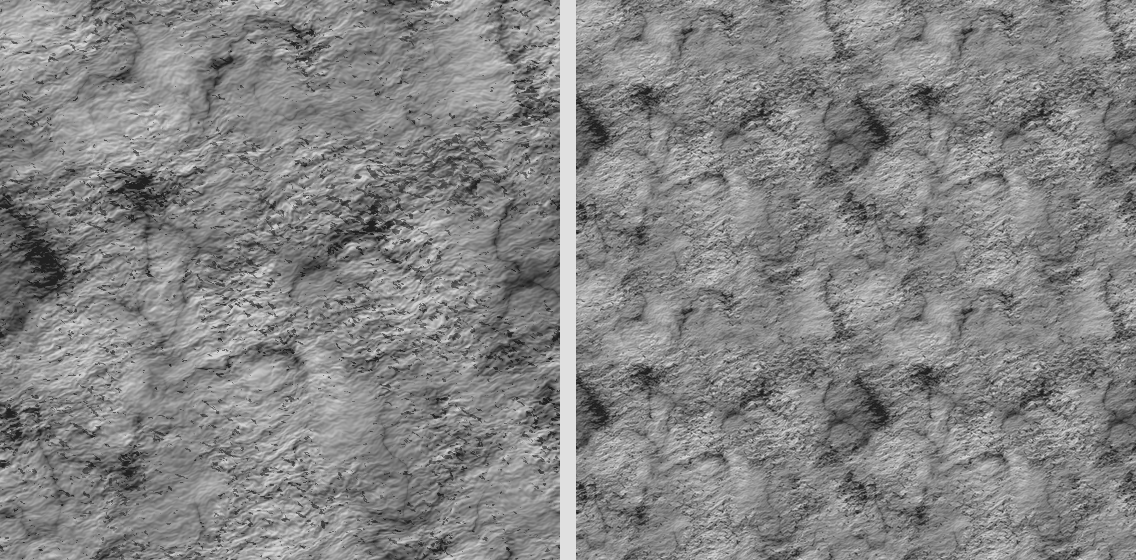
Left: one tile. Right: repeated 2 by 2.
A WebGL 2 fragment shader for this texture:

```glsl
#version 300 es
precision highp float;
// Weathered grey rock: cloudy tone, slanted relief, fine dark flecks and jagged veins.

uniform vec2 u_resolution;
out vec4 fragColor;

// Unit gradient of a lattice cell, wrapped to the period.
vec2 gradient(vec2 cell, float period, float seed) {
    cell = mod(cell, period);
    float angle = 6.2832 * fract(sin(dot(cell, vec2(127.1, 311.7)) + seed * 17.3) * 43758.5);
    return vec2(cos(angle), sin(angle));
}

// Gradient noise that repeats every 'period' cells.
float noise(vec2 p, float period, float seed) {
    vec2 cell = floor(p), f = p - cell;
    vec2 blend = f * f * f * (f * (f * 6.0 - 15.0) + 10.0);
    vec2 e = vec2(1.0, 0.0);
    float a = dot(gradient(cell, period, seed), f);
    float b = dot(gradient(cell + e.xy, period, seed), f - e.xy);
    float c = dot(gradient(cell + e.yx, period, seed), f - e.yx);
    float d = dot(gradient(cell + e.xx, period, seed), f - e.xx);
    return mix(mix(a, b, blend.x), mix(c, d, blend.x), blend.y);
}

// Octaves of noise; tiles over the unit square for whole frequencies.
float fbm(vec2 uv, float frequency, int octaves, float gain, float seed) {
    float sum = 0.0, amplitude = 0.5;
    for (int i = 0; i < octaves; i++) {
        float s = seed + float(i) * 3.7;
        sum += amplitude * noise(uv * frequency + s * vec2(0.37, 0.61), frequency, s);
        frequency *= 2.0;
        amplitude *= gain;
    }
    return sum;
}

// Surface height, drawn out along a rising slant; whole-number shear keeps it tiling.
float rockHeight(vec2 uv) {
    vec2 slanted = vec2(uv.x + uv.y, 2.0 * uv.y - uv.x);
    return fbm(slanted, 11.0, 4, 0.64, 5.0);
}

// Dark thin line with a soft halo where a field crosses zero.
float vein(vec2 uv, float frequency, float seed) {
    float field = abs(fbm(uv, frequency, 2, 0.4, seed));
    float mask = smoothstep(-0.14, 0.1, fbm(uv, 5.0, 2, 0.5, seed + 9.0));
    return mask * (0.17 * exp(-85.0 * field) + 0.13 * exp(-18.0 * field));
}

void main() {
    vec2 uv = gl_FragCoord.xy / u_resolution;
    vec2 wobble = vec2(fbm(uv, 6.0, 5, 0.58, 11.0), fbm(uv, 6.0, 5, 0.58, 23.0));
    vec2 bent = uv + 0.07 * wobble;

    // Broad light and dark clouds, and the rough patches
    float clouds = fbm(bent, 4.0, 5, 0.58, 31.0);
    float patches = fbm(bent, 5.0, 4, 0.6, 43.0);
    float roughness = smoothstep(-0.22, 0.16, patches);
    float tone = 0.572 + 0.36 * clouds - 0.14 * patches;

    // Relief lit from the upper left
    vec2 surface = uv + 0.03 * wobble;
    float slope = rockHeight(surface) - rockHeight(surface + vec2(-0.0016, 0.0028));
    tone += slope * mix(0.65, 1.5, roughness);

    // Pale strands that lie over the rough patches
    vec2 falling = vec2(uv.x - uv.y, 2.0 * uv.y + uv.x) + 0.06 * wobble;
    float strands = 1.0 - smoothstep(0.0, 0.07, abs(fbm(falling, 26.0, 3, 0.55, 97.0)));
    tone += 0.06 * strands * roughness;

    // Crisp dark slivers on a falling slant, cut apart by the strands
    float fleckField = fbm(falling, 38.0, 3, 0.7, 57.0) + 0.55 * patches - 0.25 * clouds;
    float flecks = smoothstep(0.17, 0.27, fleckField - 0.16 * strands);
    tone = mix(tone, 0.26 + 0.8 * slope, 0.8 * flecks);

    // Broken jagged veins
    tone -= vein(uv + 0.12 * wobble, 3.0, 71.0);
    tone -= 0.7 * vein(uv - 0.12 * wobble.yx, 4.0, 113.0);

    fragColor = vec4(vec3(clamp(tone, 0.13, 0.82)), 1.0);
}
```
